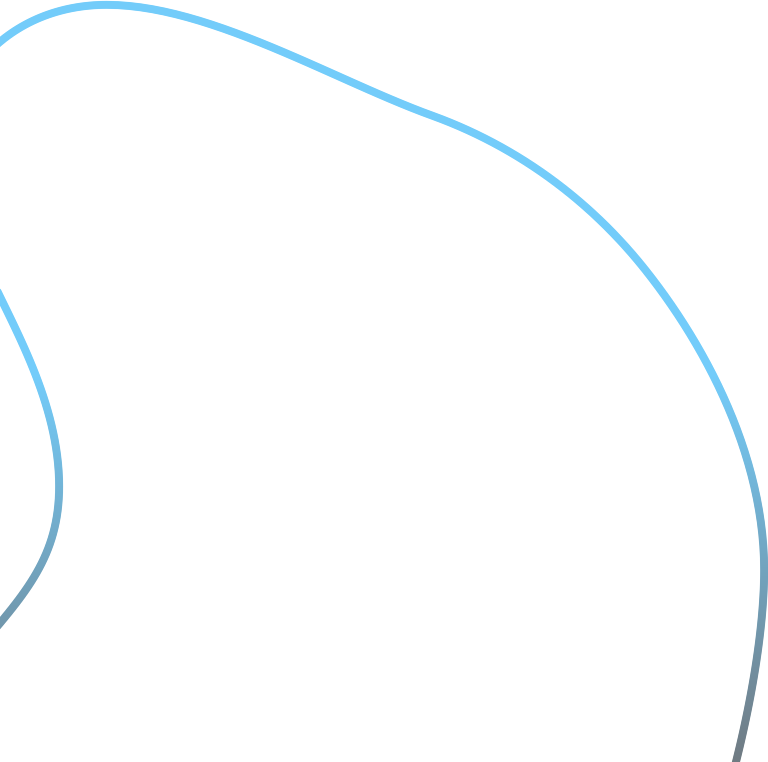
Write a WebGL 2 fragment shader that draws this background.

```glsl
#version 300 es
precision highp float;
// Two smooth ribbon outlines on white, fading from sky blue to slate towards the bottom.

uniform vec2 u_resolution;
out vec4 fragColor;

float segmentDistance(vec2 p, vec2 a, vec2 b) {
    vec2 ab = b - a;
    return length(p - a - ab * clamp(dot(p - a, ab) / dot(ab, ab), 0.0, 1.0));
}

vec2 cubicPoint(vec2 a, vec2 b, vec2 c, vec2 d, float t) {
    float s = 1.0 - t;
    return s * s * s * a + 3.0 * s * s * t * b + 3.0 * s * t * t * c + t * t * t * d;
}

// Distance to a cubic Bezier, walked as short chords
float cubicDistance(vec2 p, vec2 a, vec2 b, vec2 c, vec2 d) {
    float nearest = 10.0;
    vec2 previous = a;
    for (int i = 1; i <= 28; i++) {
        vec2 next = cubicPoint(a, b, c, d, float(i) / 28.0);
        nearest = min(nearest, segmentDistance(p, previous, next));
        previous = next;
    }
    return nearest;
}

// Large arch: crest, shoulder, bend, right flank and foot
float archDistance(vec2 p) {
    vec2 crest = vec2(0.139, 0.9857), shoulder = vec2(0.564, 0.841);
    vec2 bend = vec2(0.840, 0.641), flank = vec2(0.995, 0.250);
    float d = cubicDistance(p, vec2(-0.003, 0.935), vec2(0.036, 0.969), vec2(0.086, 0.9857), crest);
    d = min(d, cubicDistance(p, crest, vec2(0.273, 0.9857), vec2(0.436, 0.887), shoulder));
    d = min(d, cubicDistance(p, shoulder, vec2(0.671, 0.802), vec2(0.766, 0.734), bend));
    d = min(d, cubicDistance(p, bend, vec2(0.921, 0.539), vec2(0.995, 0.396), flank));
    return min(d, cubicDistance(p, flank, vec2(0.995, 0.172), vec2(0.977, 0.073), vec2(0.957, -0.005)));
}

// Small bulge entering from the left edge
float bulgeDistance(vec2 p) {
    vec2 tip = vec2(0.077, 0.359);
    float upper = cubicDistance(p, vec2(-0.003, 0.612), vec2(0.031, 0.542), vec2(0.077, 0.454), tip);
    float lower = cubicDistance(p, tip, vec2(0.077, 0.279), vec2(0.043, 0.232), vec2(-0.004, 0.176));
    return min(upper, lower);
}

void main() {
    // Canvas width is one unit; height is scaled to keep the layout's proportions
    vec2 p = gl_FragCoord.xy / u_resolution * vec2(1.0, 0.992);
    float pixel = 1.0 / u_resolution.x;

    float d = min(archDistance(p), bulgeDistance(p));
    float stroke = 1.0 - smoothstep(-0.6 * pixel, 0.6 * pixel, d - 0.0052);

    // Vertical fade of the stroke colour
    vec3 skyBlue = vec3(0.45, 0.80, 0.98);
    vec3 slate = vec3(0.44, 0.48, 0.51);
    vec3 ink = mix(slate, skyBlue, clamp(p.y / 0.504, 0.0, 1.0));

    fragColor = vec4(mix(vec3(1.0), ink, stroke), 1.0);
}
```
